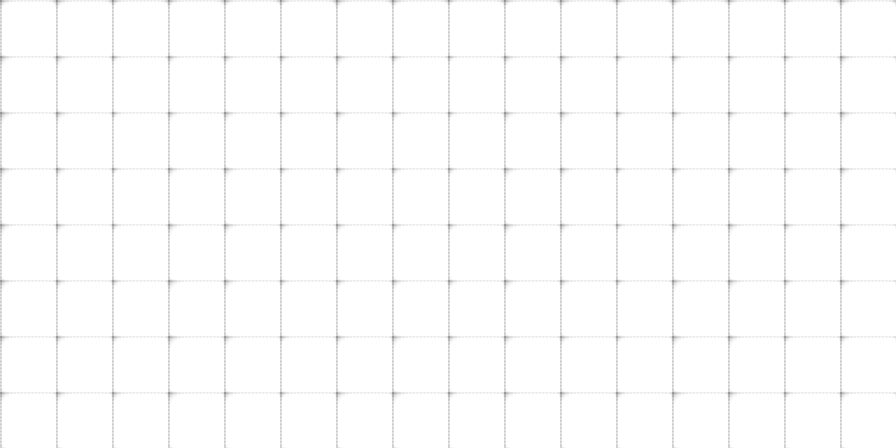
A Shadertoy shader for this pattern:

```glsl
#define ROWS 8.0          // square cells down the canvas
#define LINE_WIDTH 0.03125 // in cells
#define DOTS 16.0         // dots per cell edge
#define REACH_OUT 0.13    // smudge reach up and left, in cells
#define REACH_RIGHT 0.46
#define REACH_DOWN 0.40
#define SMUDGE_INK 0.72
#define VERTICAL_INK vec2(0.10, 0.22)   // gap, dot
#define HORIZONTAL_INK vec2(0.03, 0.09) // gap, dot

const float TAU = 6.2831853;

// Antialiased stroke coverage at a distance from its centre
float stroke(float dist, float pixel) {
    return clamp((0.5 * LINE_WIDTH - abs(dist)) / pixel + 0.5, 0.0, 1.0);
}

// Alternating tone along a dotted line
float dottedInk(float along, vec2 tones) {
    return mix(tones.x, tones.y, 0.5 + 0.5 * sin(TAU * DOTS * along));
}

// Slow change of smudge size from one crossing to the next
float wear(vec2 id) {
    return 1.0 + 0.12 * sin(id.x * 2.1 + 0.6) + 0.08 * sin(id.x * 1.3 + id.y * 0.7);
}

// Concave star around a crossing, stretched right and down
float smudge(vec2 offset, vec2 id) {
    float topFade = exp(-1.4 * id.y);
    float size = wear(id);
    float reachX = offset.x > 0.0 ? REACH_RIGHT * size : REACH_OUT + 0.18 * topFade;
    float reachY = offset.y > 0.0 ? REACH_DOWN * size * (1.0 - 0.3 * topFade) : REACH_OUT;
    vec2 arm = sqrt(abs(offset) / vec2(reachX, reachY));
    float core = max(1.0 - arm.x - arm.y, 0.0);
    return SMUDGE_INK * core * core;
}

void mainImage(out vec4 fragColor, in vec2 fragCoord) {
    // Cell units, measured from the upper left
    float pixel = ROWS / iResolution.y;
    vec2 grid = vec2(fragCoord.x, iResolution.y - fragCoord.y) * pixel;

    // Nearest crossing and the offset from it
    vec2 centred = grid - 0.5 * LINE_WIDTH;
    vec2 id = floor(centred + 0.5);
    vec2 offset = centred - id;

    // Dotted rules
    float vertical = stroke(offset.x, pixel) * dottedInk(grid.y, VERTICAL_INK);
    float horizontal = stroke(offset.y, pixel) * dottedInk(grid.x, HORIZONTAL_INK);

    // Layer the inks on white paper
    float paper = (1.0 - max(vertical, horizontal)) * (1.0 - smudge(offset, id));
    fragColor = vec4(vec3(paper), 1.0);
}
```
